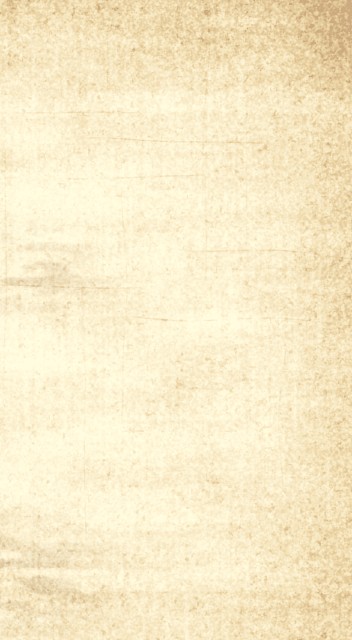
Give the GLSL for this texture, as a Shadertoy shader.

```glsl
// Aged cream paper: a pale sheet darkened toward the top, right and bottom edges,
// with fine fibre grain, faint woven streaks, worn smears, stains and hairline scratches.
// All layers add to one "tone" value, which a six-step colour ramp turns into paper.

#define BASE_TONE     0.22   // tone of the bright left centre
#define EDGE_AMOUNT   1.40   // darkening toward the borders
#define MOTTLE_AMOUNT 2.00   // cloudy unevenness
#define GRAIN_AMOUNT  1.75   // fine fibre contrast
#define GRAIN_SCALE   390.0  // fibres per canvas height
#define WEAVE_AMOUNT  0.60   // vertical and horizontal threads
#define SMEAR_AMOUNT  0.70   // pale horizontal wear
#define STAIN_AMOUNT  2.10   // brushed patches at the left
#define FLECK_AMOUNT  1.30   // small dark specks
#define SCRATCH_TONE  1.50   // darkness of the scratches
#define SCRATCH_WIDTH 0.0007 // half width of a scratch

float hash(vec2 p) {
    vec3 q = fract(p.xyx * vec3(0.1031, 0.1030, 0.0973));
    q += dot(q, q.yzx + 33.33);
    return fract((q.x + q.y) * q.z);
}

float noise(vec2 p) {
    vec2 cell = floor(p), f = fract(p);
    f = f * f * (3.0 - 2.0 * f);
    float low = mix(hash(cell), hash(cell + vec2(1, 0)), f.x);
    float high = mix(hash(cell + vec2(0, 1)), hash(cell + vec2(1, 1)), f.x);
    return mix(low, high, f.y);
}

float fbm(vec2 p) {
    float sum = 0.0, weight = 0.5;
    for (int i = 0; i < 5; i++) {
        sum += weight * noise(p);
        p = mat2(1.6, 1.2, -1.2, 1.6) * p + 17.3;
        weight *= 0.5;
    }
    return sum / 0.97;
}

// Broad shading of the sheet
float edgeShade(vec2 uv) {
    float right = smoothstep(0.55, 1.08, uv.x);
    float top = smoothstep(0.70, 1.03, uv.y);
    float bottom = 1.0 - smoothstep(-0.04, 0.22, uv.y);
    float left = 1.0 - smoothstep(0.0, 0.10, uv.x);
    return 0.6 * uv.x + 1.2 * right * right + 1.75 * top * top + 0.85 * bottom + 0.25 * left;
}

// Dry-brushed patch reaching in from the left side
float stain(vec2 p, float height, float spread) {
    float dy = (p.y - height) / spread;
    float reach = exp(-dy * dy) * (1.0 - smoothstep(0.05, 0.22, p.x));
    float bristles = 0.55 * noise(p * vec2(13.0, 75.0)) + 0.45 * fbm(p * vec2(50.0, 95.0));
    return reach * smoothstep(0.40, 0.62, bristles);
}

// Fibre grain: ragged octaves turned against each other to hide the lattice
float fibres(vec2 p) {
    vec2 turned = mat2(0.80, 0.60, -0.60, 0.80) * p;
    float fine = noise(turned * GRAIN_SCALE) - 0.5;
    float medium = noise(p * GRAIN_SCALE * 0.55 + 40.0) - 0.5;
    float coarse = noise(turned * GRAIN_SCALE * 0.27 + 90.0) - 0.5;
    return fine + 0.75 * medium + 0.35 * coarse;
}

// Sparse ragged specks where two noises peak together
float flecks(vec2 p) {
    float ragged = 0.65 * noise(p * vec2(130.0, 150.0) + 7.0) + 0.35 * noise(p * 310.0);
    return smoothstep(0.70, 0.84, ragged);
}

// Wavering broken line: "along" runs with it, "across" is the distance axis
float scratch(float along, float across, float seed, float slope) {
    float start = 0.55 * hash(vec2(seed, 2.0)) - 0.15;
    float span = 0.20 + 0.30 * hash(vec2(seed, 4.0));
    float path = slope * along + 0.014 * (noise(vec2(along * 7.0, seed)) - 0.5);
    float pixel = 1.0 / iResolution.y;
    float line = 1.0 - smoothstep(0.0, SCRATCH_WIDTH + pixel, abs(across - path));
    float ends = smoothstep(start, start + 0.03, along)
               * (1.0 - smoothstep(start + span, start + span + 0.05, along));
    float worn = 0.25 + 0.75 * smoothstep(0.25, 0.7, noise(vec2(along * 55.0, seed + 9.0)));
    return line * ends * worn;
}

float scratches(vec2 p) {
    float sum = 0.0;
    for (int i = 0; i < 6; i++) {
        float seed = float(i) * 7.0 + 1.0;
        float jitter = hash(vec2(seed, 6.0));
        float tilt = 0.07 * (hash(vec2(seed, 8.0)) - 0.4);
        float level = 0.44 + 0.075 * (float(i) + jitter);
        sum += scratch(p.x, p.y - level, seed, tilt);
        float column = 0.008 + 0.085 * (float(i) + 0.8 * jitter * step(1.0, float(i)));
        sum += 0.65 * scratch(p.y - 0.45 * jitter, p.x - column, seed + 50.0, 0.6 * tilt);
    }
    return min(sum, 1.0);
}

// Tone 0 is the palest paper, 5 the darkest brown
vec3 paperColour(float tone) {
    vec3 c = mix(vec3(1.00, 0.99, 0.88), vec3(1.00, 0.97, 0.85), smoothstep(-1.0, 0.0, tone));
    c = mix(c, vec3(0.98, 0.93, 0.80), clamp(tone, 0.0, 1.0));
    c = mix(c, vec3(0.96, 0.89, 0.73), clamp(tone - 1.0, 0.0, 1.0));
    c = mix(c, vec3(0.92, 0.83, 0.65), clamp(tone - 2.0, 0.0, 1.0));
    c = mix(c, vec3(0.88, 0.77, 0.58), clamp(tone - 3.0, 0.0, 1.0));
    return mix(c, vec3(0.80, 0.67, 0.50), clamp(tone - 4.0, 0.0, 1.0));
}

void mainImage(out vec4 fragColor, in vec2 fragCoord) {
    vec2 uv = fragCoord / iResolution.xy;
    vec2 p = fragCoord / iResolution.y;

    float tone = BASE_TONE + EDGE_AMOUNT * edgeShade(uv);
    tone += MOTTLE_AMOUNT * (fbm(p * vec2(7.0, 12.0)) - 0.5);
    tone += GRAIN_AMOUNT * fibres(p) * (0.75 + 0.2 * clamp(tone, 0.0, 2.5));

    // Woven threads and pale smears
    tone += WEAVE_AMOUNT * (noise(p * vec2(230.0, 8.0)) + noise(p * vec2(12.0, 150.0)) - 1.0);
    tone -= SMEAR_AMOUNT * smoothstep(0.5, 0.85, noise(p * vec2(5.0, 32.0) + 4.0));

    // Damage
    float patches = stain(p, 0.575, 0.055) + stain(p, 0.10, 0.075);
    tone += STAIN_AMOUNT * patches + SCRATCH_TONE * scratches(p) + FLECK_AMOUNT * flecks(p);

    vec3 colour = paperColour(tone);
    float grey = dot(colour, vec3(0.33));
    fragColor = vec4(mix(colour, vec3(grey), 0.15 * min(patches, 1.0)), 1.0);
}
```
